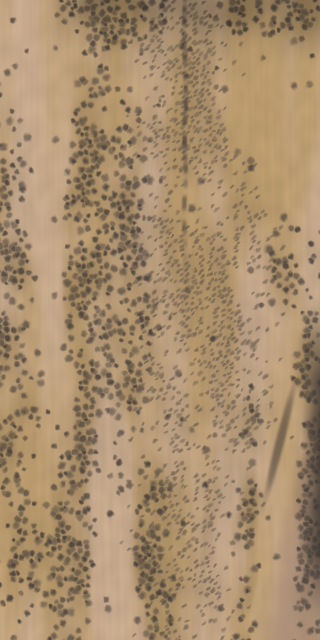
This texture is drawn by a Shadertoy shader. Its source:

```glsl
// Weathered tan plant stem with vertical fibres and clustered dark mould specks.

vec2 hash2(vec2 p) {
    vec3 q = fract(p.xyx * vec3(0.1031, 0.1030, 0.0973));
    q += dot(q, q.yzx + 33.33);
    return fract((q.xx + q.yz) * q.zy);
}

// Gradient noise, roughly -0.7 to 0.7
float corner(vec2 cell, vec2 offset) {
    float a = 6.2832 * hash2(cell).x;
    return dot(vec2(cos(a), sin(a)), offset);
}

float noise(vec2 p) {
    vec2 i = floor(p), f = fract(p), u = f * f * f * (f * (f * 6.0 - 15.0) + 10.0);
    vec2 e = vec2(1.0, 0.0);
    return mix(mix(corner(i, f), corner(i + e, f - e), u.x),
               mix(corner(i + e.yx, f - e.yx), corner(i + 1.0, f - 1.0), u.x), u.y);
}

// Soft elliptical patch: xy centre, zw radii
float patchAt(vec2 p, vec4 e) {
    vec2 d = (p - e.xy) / e.zw;
    return exp(-dot(d, d) * dot(d, d));
}

// Colonies of round specks, mostly long vertical bands
float coarseCover(vec2 p) {
    vec4 colonies[11] = vec4[11](
        vec4(0.01, 0.98, 0.09, 0.58), vec4(0.28, 1.25, 0.07, 0.72),
        vec4(0.09, 0.26, 0.06, 0.17), vec4(0.23, 0.30, 0.06, 0.42),
        vec4(0.48, 0.22, 0.06, 0.36), vec4(0.40, 1.10, 0.06, 0.62),
        vec4(0.77, 0.30, 0.035, 0.45), vec4(0.92, 1.17, 0.07, 0.13),
        vec4(0.97, 0.50, 0.045, 0.52), vec4(0.36, 1.95, 0.17, 0.10),
        vec4(0.86, 1.96, 0.17, 0.08));
    vec2 w = p + vec2(0.06 * noise(p * vec2(3.0, 4.0)), 0.0);
    float sum = 0.03;
    for (int i = 0; i < 11; i++) sum += patchAt(w, colonies[i]);
    return min(sum, 1.0) * clamp(0.62 + 1.1 * noise(p * vec2(9.0, 6.0) + 7.0), 0.0, 1.0);
}

// Fine slanted flecks fill the middle of the stem
float fineCover(vec2 p) {
    vec2 w = p + vec2(0.07 * noise(p * 4.0 + 3.0), 0.0);
    float sum = patchAt(w, vec4(0.64, 1.02, 0.20, 0.58))
              + patchAt(w, vec4(0.58, 1.68, 0.13, 0.40))
              + 0.8 * patchAt(w, vec4(0.58, 0.25, 0.13, 0.35));
    return min(sum, 1.0) * clamp(0.68 + 1.2 * noise(p * vec2(9.0, 4.0) + 19.0), 0.0, 1.0);
}

// Jittered dots on a rotated grid; unequal cell sides give slanted dots
float specks(vec2 p, vec2 cell, float angle, bool fine) {
    float c = cos(angle), s = sin(angle);
    mat2 turn = mat2(c, -s, s, c);
    vec2 g = turn * p / cell;
    float ink = 0.0;
    for (int y = -1; y <= 1; y++)
    for (int x = -1; x <= 1; x++) {
        vec2 id = floor(g) + vec2(x, y);
        vec2 h = hash2(id + 211.0), k = hash2(id + 477.0);
        vec2 centre = id + 0.1 + 0.8 * h;
        vec2 home = (centre * cell) * turn;
        float cover = fine ? fineCover(home) : coarseCover(home);
        float r = mix(0.30, 0.50, k.y);
        float dotInk = 1.0 - smoothstep(0.35 * r, 1.35 * r, length(g - centre));
        ink = max(ink, dotInk * step(k.x, cover) * mix(0.65, 1.0, h.y));
    }
    return ink;
}

void mainImage(out vec4 fragColor, in vec2 fragCoord) {
    vec2 p = fragCoord / iResolution.xy * vec2(1.0, 2.0);
    float coarse = coarseCover(p), fine = fineCover(p);

    // Pink and ochre streaks along the stem
    float streak = noise(p * vec2(7.0, 1.1) + 31.0) + 0.5 * noise(p * vec2(17.0, 2.5));
    float ochre = 0.33 + 0.8 * streak + 0.45 * coarse + 0.3 * fine
                + 0.5 * patchAt(p, vec4(0.84, 1.62, 0.17, 0.32))
                - 0.6 * patchAt(p, vec4(0.36, 0.35, 0.07, 0.35));
    vec3 col = mix(vec3(0.78, 0.665, 0.55), vec3(0.735, 0.61, 0.43), smoothstep(0.0, 0.9, ochre));

    // Fibres, mottling and stain below the colonies
    col *= 1.0 + 0.035 * noise(p * vec2(70.0, 4.0)) + 0.05 * noise(p * vec2(24.0, 16.0));
    col *= 1.0 - 0.13 * coarse - 0.10 * fine;

    // Greyish flank at the lower right and its dark rim
    float flank = smoothstep(0.0, 0.10, p.x - 0.78 - 0.20 * p.y) * (1.0 - smoothstep(0.5, 1.0, p.y));
    col = mix(col, vec3(0.64, 0.53, 0.45), 0.7 * flank);
    float rim = smoothstep(0.93, 1.01, p.x + 0.03 * noise(p * vec2(2.0, 9.0)))
              * smoothstep(0.0, 0.35, p.y) * (1.0 - smoothstep(0.75, 1.1, p.y));
    float fold = patchAt(p, vec4(0.87 + 0.25 * (p.y - 0.6), 0.62, 0.015, 0.17));
    col = mix(col, vec3(0.25, 0.22, 0.20), max(0.85 * rim, 0.55 * fold));

    // Mould specks, with bent outlines
    vec2 bent = p + 0.005 * vec2(noise(p * 70.0), noise(p * 70.0 + 50.0));
    float round1 = specks(bent, vec2(0.023, 0.025), 0.2, false);
    float round2 = specks(bent + 5.0 * vec2(0.0), vec2(0.029, 0.027), 1.1, false);
    float flecks = specks(bent, vec2(0.023, 0.013), 0.75, true);
    col = mix(col, vec3(0.36, 0.32, 0.28), 0.62 * flecks);
    col = mix(col, vec3(0.24, 0.22, 0.21), 0.82 * max(round1, 0.75 * round2));

    // Broken dark crack running down from the top
    float crackX = 0.578 + 0.012 * noise(vec2(2.0, p.y * 5.0));
    float crack = (1.0 - smoothstep(0.002, 0.012, abs(p.x - crackX)))
                * smoothstep(0.9, 1.6, p.y) * smoothstep(-0.35, 0.25, noise(vec2(9.0, p.y * 26.0)));
    col = mix(col, vec3(0.27, 0.24, 0.22), 0.7 * crack);

    // Dusky staining along the top edge
    float dusk = smoothstep(1.78, 2.0, p.y + 0.12 * noise(p * 6.0)) * smoothstep(0.12, 0.3, p.x);
    col *= 1.0 - 0.22 * dusk;
    fragColor = vec4(col, 1.0);
}
```
